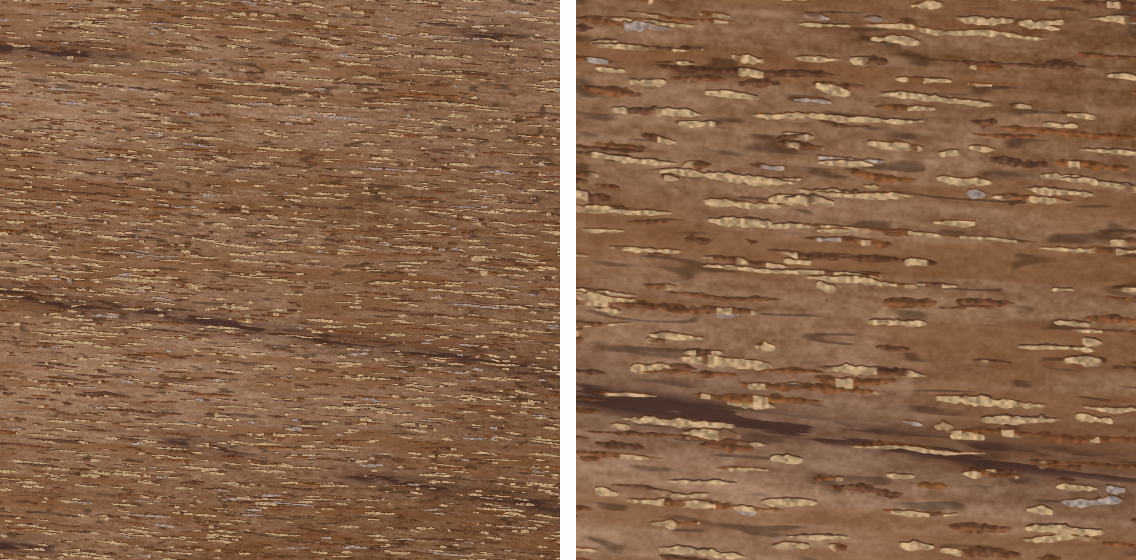
Left: the whole. Right: its middle third, enlarged.
A Shadertoy shader for this texture:

```glsl
float hash(vec2 p) {
    vec3 q = fract(p.xyx * vec3(0.1031, 0.1030, 0.0973));
    q += dot(q, q.yzx + 33.33);
    return fract((q.x + q.y) * q.z);
}

float noise(vec2 p) {
    vec2 i = floor(p), f = fract(p);
    f = f * f * (3.0 - 2.0 * f);
    return mix(mix(hash(i), hash(i + vec2(1, 0)), f.x),
               mix(hash(i + vec2(0, 1)), hash(i + vec2(1, 1)), f.x), f.y);
}

float fbm(vec2 p) {
    float sum = 0.0, amp = 0.5;
    for (int i = 0; i < 4; i++) {
        sum += amp * noise(p);
        p = p * 2.03 + 17.3;
        amp *= 0.5;
    }
    return sum / 0.9375;
}

// Dark mineral streak: start point, slope, and horizontal extent
float streak(vec2 p, vec2 start, float slope, float extent) {
    float x = p.x - start.x;
    float dy = p.y - start.y - slope * x + 0.016 * (fbm(p * vec2(9, 4) + 3.0) - 0.5);
    float ends = smoothstep(-0.05, 0.04, x) * (1.0 - smoothstep(extent - 0.06, extent + 0.04, x));
    float broken = smoothstep(0.42, 0.6, fbm(vec2(p.x, p.y + 0.1 * p.x) * vec2(22, 190) + 8.0));
    return ends * (0.85 * broken * exp(-dy * dy / 0.00005) + 0.3 * exp(-dy * dy / 0.0005));
}

// Scattered open pores, partly filled with pale crumbs
vec3 addPores(vec3 color, vec2 p, vec2 cell, float seed, float soft) {
    float richness = noise(p * vec2(4, 7) + seed);
    float ragged = 0.6 * noise(p * vec2(150, 200) + seed) + 0.4 * noise(p * vec2(340, 300) + seed);
    float crumbs = noise(p * vec2(420, 440) + seed);

    for (int j = -1; j <= 1; j++)
    for (int i = -1; i <= 1; i++) {
        vec2 id = floor(p / cell) + vec2(i, j);
        vec2 key = id + seed + 40.0;
        if (hash(key) > 0.45 + 0.5 * richness) continue;

        vec2 center = (id + vec2(hash(key + 11.7), hash(key + 23.1))) * cell;
        float size = hash(key + 37.9);
        float halfLength = cell.x * mix(0.12, 0.55, size * size);
        vec2 d = p - center;
        d.y += 0.004 * (noise(vec2(p.x * 38.0, key.y * 5.3)) - 0.5);
        float t = abs(d.x) / halfLength;
        float width = mix(0.0010, 0.0025, hash(key + 51.3)) * mix(0.1, 1.75, ragged);
        width *= sqrt(max(0.0, 1.0 - t * t));
        float ends = 1.0 - smoothstep(0.85, 1.0, t);

        // Reddish groove, beaded inside, with a shadowed upper lip
        float groove = ends * (1.0 - smoothstep(-soft, soft, abs(d.y - 0.0005) - width * 1.2));
        float lip = smoothstep(-0.0005, 0.0013, d.y);
        vec3 grooveColor = mix(vec3(0.36, 0.23, 0.17), vec3(0.50, 0.30, 0.16), hash(key + 67.0));
        grooveColor *= mix(0.72, 1.3, crumbs) * mix(1.08, 0.76, lip);
        color = mix(color, grooveColor, 0.8 * groove);

        // Pale filling, occasionally grey
        float filled = noise(vec2(p.x * 95.0, key.y * 7.7)) + 1.1 * (hash(key + 79.0) - 0.5);
        filled = smoothstep(0.46, 0.58, filled + 0.16 * (p.x - 0.5));
        float fill = ends * filled * (1.0 - smoothstep(-soft, soft, abs(d.y + 0.0004) - width * 1.1));
        vec3 fillColor = mix(vec3(0.73, 0.61, 0.46), vec3(0.62, 0.56, 0.53), step(0.88, hash(key + 93.0)));
        color = mix(color, fillColor * mix(0.76, 1.22, crumbs), 0.95 * fill);
    }
    return color;
}

void mainImage(out vec4 fragColor, in vec2 fragCoord) {
    vec2 p = fragCoord / iResolution.y;
    float soft = max(0.0005, 0.4 / iResolution.y);

    // Grain coordinates fall gently to the right
    vec2 grain = vec2(p.x, p.y + 0.07 * p.x + 0.014 * noise(p * vec2(2.5, 4)));

    // Ground wood: broad tone, fibres and fine tooth
    float broad = fbm(grain * vec2(2, 6) + 5.0) - 0.5;
    float fibres = fbm(grain * vec2(18, 170)) - 0.5;
    float tooth = fbm(grain * vec2(130, 260) + 9.0) - 0.5;
    float speck = noise(p * vec2(430, 470)) - 0.5;
    vec3 color = vec3(0.543, 0.402, 0.297);
    color += broad * vec3(0.17, 0.18, 0.19) + fibres * vec3(0.16, 0.16, 0.15);
    color += tooth * 0.15 + speck * 0.06;
    color += 0.04 * (0.5 - p.x) * vec3(1.0, 0.8, 0.6) + 0.035 * (p.y - 0.5);
    float rust = smoothstep(0.5, 0.72, fbm(grain * vec2(5, 45) + 31.0));
    color = mix(color, vec3(0.48, 0.30, 0.17), 0.45 * rust);

    // Faint hairline cracks along the fibres
    float hair = abs(noise(grain * vec2(16, 130) + 61.0) - 0.5);
    float gaps = smoothstep(0.55, 0.75, noise(grain * vec2(45, 160) + 13.0));
    color *= 1.0 - 0.28 * gaps * (1.0 - smoothstep(0.03, 0.13, hair));

    // Dark streaks cross the grain at a steeper angle
    float dark = streak(p, vec2(-0.1, 0.49), -0.14, 1.2);
    dark += streak(p, vec2(0.61, 0.152), -0.15, 0.5);
    dark += streak(p, vec2(-0.1, 0.915), -0.04, 0.33);
    dark += streak(p, vec2(0.83, 0.945), -0.1, 0.12);
    dark += streak(p, vec2(0.3, 0.21), -0.1, 0.15);
    dark += streak(p, vec2(-0.1, 0.03), -0.06, 0.2);
    color = mix(color, vec3(0.25, 0.165, 0.145), min(dark, 0.88));

    color = addPores(color, grain + 0.61, vec2(0.05, 0.012), 137.0, soft);
    color = addPores(color, grain, vec2(0.15, 0.015), 3.0, soft);
    color = addPores(color, grain + 0.37, vec2(0.085, 0.0125), 71.0, soft);

    fragColor = vec4(clamp(color, 0.0, 1.0), 1.0);
}
```
